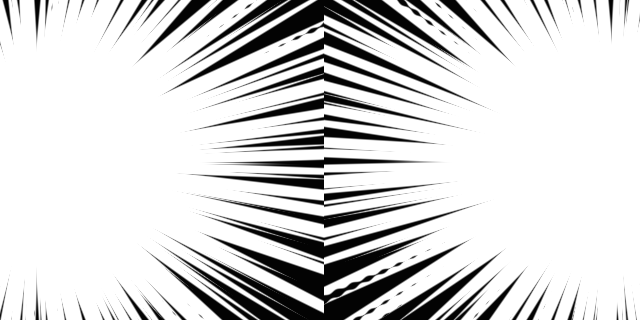
Give the GLSL for this background, as a Shadertoy shader.

```glsl
// Two facing bursts of black speed lines that meet at a vertical seam on white.

// Layout, in units of the canvas height, measured from the canvas centre
const float SEAM_X = 0.013;
const float FOCUS_Y = -0.008;
const float FOCUS_REACH = 0.904;      // distance from the seam to each focus

// Strokes
const float TAU = 6.2831853;
const float BOLD_COUNT = 64.0;
const float FINE_COUNT = 128.0;
const float BOLD_SPREAD = 0.034;      // half width gained per unit of radius
const float FINE_SPREAD = 0.026;
const float FINE_DELAY = 0.08;        // fine strokes start further out
const float TIP_STEEP = 0.38;         // tip radius of upright strokes
const float TIP_LEVEL = 0.47;         // tip radius of level strokes
const float JITTER = 0.55;
const float DIAGONAL_BOOST = 1.7;
const float DASH_RATE = 120.0;
const float DASH_DEPTH = 0.006;
const float DASH_SHARE = 0.3;
const float EDGE_SOFTNESS = 1.1;      // in pixels

const vec3 PAPER = vec3(1.0);
const vec3 INK = vec3(0.01);

float hash(vec2 p) {
    vec3 q = fract(vec3(p.xyx) * 0.1031);
    q += dot(q, q.yzx + 33.33);
    return fract((q.x + q.y) * q.z);
}

// Ink coverage of one ring of tapered strokes around the focus
float strokes(vec2 p, float count, float spread, float delay, float seed, float pixel) {
    float radius = length(p);
    float angle = atan(p.y, p.x);
    float cell = floor(angle / TAU * count + 0.5);
    float ink = 0.0;

    for (int i = -1; i <= 1; i++) {
        float id = cell + float(i);
        vec2 key = vec2(id + 100.0, seed);
        float strokeAngle = (id + JITTER * (hash(key) - 0.5)) * TAU / count;
        float level = max(cos(strokeAngle), 0.0);
        float steep = abs(sin(strokeAngle));

        // Taper: zero at the tip, widening towards the canvas edge
        float lengthRoll = hash(key + 17.3);
        float tip = mix(TIP_STEEP, TIP_LEVEL, level)
                  + lengthRoll * mix(0.08, 0.15, level)
                  + delay * (1.0 + 2.0 * lengthRoll);
        float weight = mix(0.6, 1.4, hash(key + 41.7));
        weight *= mix(1.0, DIAGONAL_BOOST, smoothstep(0.2, 0.45, steep));
        float halfWidth = spread * weight * (radius - tip);

        // Some steep fine strokes break into dashes
        float dashed = step(hash(key + 73.1), DASH_SHARE)
                     * step(0.35, steep) * step(0.001, delay);
        float wave = 0.5 + 0.5 * sin(radius * DASH_RATE + id * 2.4);
        halfWidth -= dashed * DASH_DEPTH * wave;

        float across = abs(angle - strokeAngle) * radius;
        float soft = EDGE_SOFTNESS * pixel;
        ink = max(ink, smoothstep(-soft, soft, halfWidth - across));
    }
    return ink;
}

void mainImage(out vec4 fragColor, in vec2 fragCoord) {
    float pixel = 1.0 / iResolution.y;
    vec2 uv = (fragCoord - 0.5 * iResolution.xy) * pixel;

    // Fold both sides so that angle zero points from the focus to the seam
    float fromSeam = uv.x - SEAM_X;
    vec2 p = vec2(FOCUS_REACH - abs(fromSeam), uv.y - FOCUS_Y);
    float side = fromSeam < 0.0 ? 3.0 : 11.0;

    float bold = strokes(p, BOLD_COUNT, BOLD_SPREAD, 0.0, side, pixel);
    float fine = strokes(p, FINE_COUNT, FINE_SPREAD, FINE_DELAY, side + 29.0, pixel);

    fragColor = vec4(mix(PAPER, INK, max(bold, fine)), 1.0);
}
```
